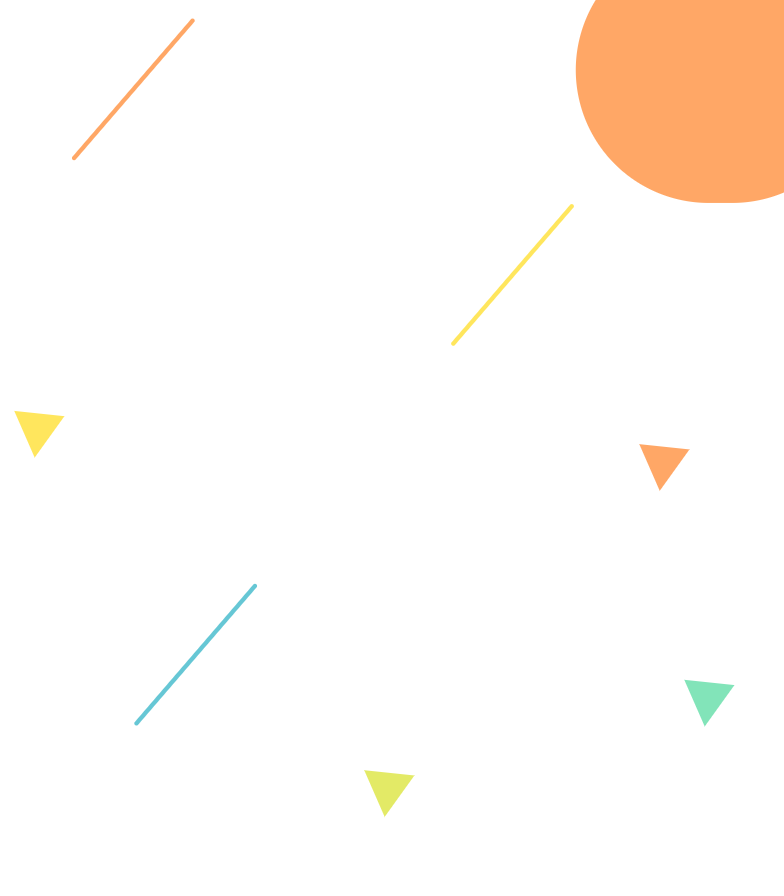
This background is drawn by a WebGL 1 fragment shader. Its source:

```glsl
precision highp float;

uniform vec2 u_resolution;

// Lengths are fractions of the canvas height
const vec3 WHITE  = vec3(1.0);
const vec3 ORANGE = vec3(1.0, 0.655, 0.4);
const vec3 YELLOW = vec3(1.0, 0.902, 0.365);
const vec3 BLUE   = vec3(0.4, 0.78, 0.835);
const vec3 GREEN  = vec3(0.51, 0.894, 0.725);
const vec3 LIME   = vec3(0.89, 0.918, 0.4);

const vec2 DISC_START   = vec2(0.791, 0.9219);
const vec2 DISC_SPAN    = vec2(0.0262, 0.0);
const float DISC_RADIUS = 0.1484;

const vec2 STROKE_SPAN    = vec2(0.1322, 0.1533);
const float STROKE_RADIUS = 0.0024;

// Triangle corners relative to its upper left corner
const vec2 CORNER_RIGHT  = vec2(0.056, -0.0059);
const vec2 CORNER_BOTTOM = vec2(0.0228, -0.0521);

// Distance to a rounded segment that starts at the origin
float capsule(vec2 p, vec2 span, float radius) {
    float t = clamp(dot(p, span) / dot(span, span), 0.0, 1.0);
    return length(p - span * t) - radius;
}

// Signed distance to the line through a and b, positive on its left
float leftOf(vec2 p, vec2 a, vec2 b) {
    vec2 edge = b - a;
    return dot(p - a, normalize(vec2(-edge.y, edge.x)));
}

float triangle(vec2 p) {
    float top = leftOf(p, vec2(0.0), CORNER_RIGHT);
    float right = leftOf(p, CORNER_RIGHT, CORNER_BOTTOM);
    float left = leftOf(p, CORNER_BOTTOM, vec2(0.0));
    return max(top, max(right, left));
}

// Paint a shape with an edge one pixel wide
void paint(inout vec3 color, vec3 ink, float dist) {
    float coverage = clamp(0.5 - dist * u_resolution.y, 0.0, 1.0);
    color = mix(color, ink, coverage);
}

void paintStroke(inout vec3 color, vec3 ink, vec2 p) {
    paint(color, ink, capsule(p, STROKE_SPAN, STROKE_RADIUS));
}

void paintTriangle(inout vec3 color, vec3 ink, vec2 p) {
    paint(color, ink, triangle(p));
}

void main() {
    vec2 p = gl_FragCoord.xy / u_resolution.y;
    vec3 color = WHITE;

    // Large disc in the upper right corner
    paint(color, ORANGE, capsule(p - DISC_START, DISC_SPAN, DISC_RADIUS));

    // Parallel strokes, placed by their lower ends
    paintStroke(color, ORANGE, p - vec2(0.0827, 0.8236));
    paintStroke(color, YELLOW, p - vec2(0.5059, 0.6165));
    paintStroke(color, BLUE, p - vec2(0.1523, 0.1927));

    // Triangles, placed by their upper left corners
    paintTriangle(color, YELLOW, p - vec2(0.0159, 0.5414));
    paintTriangle(color, ORANGE, p - vec2(0.7135, 0.5043));
    paintTriangle(color, GREEN, p - vec2(0.7637, 0.2413));
    paintTriangle(color, LIME, p - vec2(0.4065, 0.1404));

    gl_FragColor = vec4(color, 1.0);
}
```
